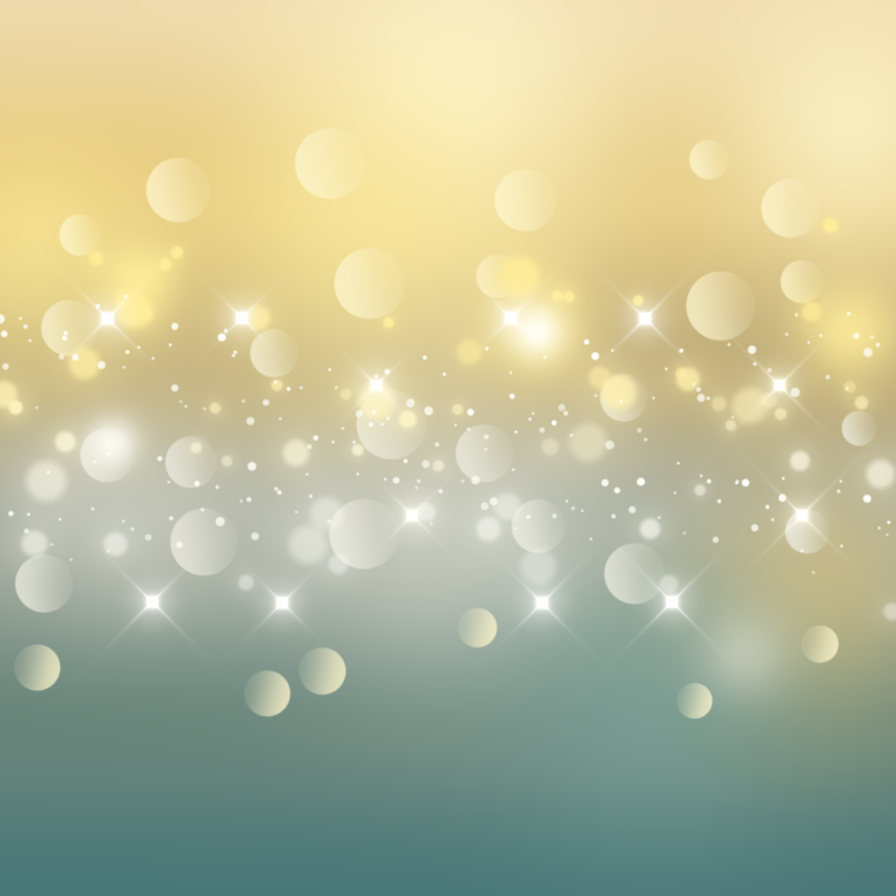
This background is drawn by a three.js fragment shader. Its source:

```glsl
// Festive bokeh: a gold-to-teal backdrop with broad glows, crossed by a bright
// band of translucent discs, soft lights, dust strands and diagonal sparkles.
// Each layer is a loop over hashed positions, painted from back to front.

#define DISC_ROWS 5
#define DISC_COLS 6
#define LIGHT_COUNT 60
#define DUST_COUNT 190
#define SPARKLE_COUNT 12
#define BAND_CENTER 0.53
#define BAND_SPREAD 0.23
#define DISC_ALPHA 0.78
#define RAY_WIDTH 0.0016
#define RAY_LENGTH 0.027
#define EDGE 0.0016

varying vec2 vUv;

const vec3 TEAL   = vec3(0.29, 0.47, 0.47);
const vec3 SLATE  = vec3(0.41, 0.52, 0.48);
const vec3 SILVER = vec3(0.65, 0.67, 0.62);
const vec3 TAN    = vec3(0.74, 0.67, 0.47);
const vec3 GOLD   = vec3(0.89, 0.78, 0.49);
const vec3 SAND   = vec3(0.93, 0.85, 0.67);
const vec3 CREAM  = vec3(0.99, 0.96, 0.80);
const vec3 LEMON  = vec3(1.00, 0.93, 0.60);
const vec3 PEARL  = vec3(0.92, 0.92, 0.87);
const vec3 WHITE  = vec3(1.00, 1.00, 0.97);

// Three sine-free random values from one number.
vec3 hash3(float n) {
  vec3 p = fract(vec3(n) * vec3(0.1031, 0.1030, 0.0973));
  p += dot(p, p.yzx + 33.33);
  return fract((p.xxy + p.yzz) * p.zyx);
}

vec3 screenBlend(vec3 base, vec3 light) {
  return 1.0 - (1.0 - base) * (1.0 - clamp(light, 0.0, 1.0));
}

// Gaussian pool of colour.
void glow(inout vec3 col, vec2 uv, vec2 center, float radius, vec3 tint, float strength) {
  vec2 d = (uv - center) / radius;
  col = mix(col, tint, strength * exp(-dot(d, d)));
}

vec3 backdrop(vec2 uv) {
  vec3 col = mix(TEAL, SLATE, smoothstep(0.0, 0.19, uv.y));
  col = mix(col, SILVER, smoothstep(0.19, 0.42, uv.y));
  col = mix(col, TAN, smoothstep(0.42, 0.59, uv.y));
  col = mix(col, GOLD, smoothstep(0.58, 0.79, uv.y));
  col = mix(col, SAND, smoothstep(0.80, 1.0, uv.y));

  // Broad ambient light
  glow(col, uv, vec2(0.51, 0.90), 0.19, CREAM, 0.85);
  glow(col, uv, vec2(0.95, 0.86), 0.15, CREAM, 0.80);
  glow(col, uv, vec2(0.41, 0.73), 0.17, LEMON, 0.60);
  glow(col, uv, vec2(0.04, 0.72), 0.13, LEMON, 0.65);
  glow(col, uv, vec2(0.50, 0.41), 0.19, PEARL, 0.48);
  glow(col, uv, vec2(0.15, 0.43), 0.13, PEARL, 0.38);
  glow(col, uv, vec2(0.91, 0.34), 0.15, GOLD, 0.60);
  glow(col, uv, vec2(0.73, 0.21), 0.16, vec3(0.50, 0.66, 0.63), 0.55);
  glow(col, uv, vec2(0.83, 0.27), 0.05, PEARL, 0.45);
  return col;
}

// Jittered rows of discs, each fading across its face.
void discs(inout vec3 col, vec2 uv) {
  for (int row = 0; row < DISC_ROWS; row++) {
    for (int i = 0; i < DISC_COLS; i++) {
      float r = float(row);
      vec3 h = hash3(r * 17.0 + float(i) * 3.7 + 5.0);
      vec2 center = vec2((float(i) + 0.15 + 0.7 * h.x) / float(DISC_COLS),
                         0.78 - 0.13 * r + 0.09 * (h.y - 0.5));
      float radius = mix(0.018, 0.040, sqrt(h.z)) * (r > 3.5 ? 0.7 : 1.0);
      vec2 p = (uv - center) / radius;
      float side = r > 3.5 ? -1.0 : 1.0;
      float shade = smoothstep(-1.1, 1.0, dot(p, vec2(-0.92 * side, -0.25)));
      float mask = 1.0 - smoothstep(-EDGE, EDGE, (length(p) - 1.0) * radius);
      vec3 tint = mix(PEARL, CREAM, max(smoothstep(0.5, 0.7, center.y), step(3.5, r)));
      col = mix(col, tint, mask * DISC_ALPHA * mix(0.12, 1.0, shade));
    }
  }
}

// Soft lights: yellow in the upper band, white below.
void lights(inout vec3 col, vec2 uv) {
  for (int i = 0; i < LIGHT_COUNT; i++) {
    float n = float(i);
    vec3 h = hash3(n + 61.0);
    vec2 center = vec2(fract(n * 0.618034 + 0.15),
                       BAND_CENTER + BAND_SPREAD * (h.x + h.y - 1.0));
    float radius = mix(0.007, 0.027, h.z * h.z);
    float d = length(uv - center) / radius;
    float body = 1.0 - smoothstep(0.55, 1.15, d);
    float halo = 0.28 * exp(-0.3 * d * d);
    vec3 tint = mix(WHITE, LEMON, smoothstep(0.42, 0.64, center.y));
    col = mix(col, tint, (body * 0.65 + halo) * mix(0.45, 1.05, h.x));
  }
}

// Fine dust along two strands that draw together mid-canvas.
void dust(inout vec3 col, vec2 uv) {
  for (int i = 0; i < DUST_COUNT; i++) {
    float n = float(i);
    vec3 h = hash3(n + 211.0);
    float x = fract(n * 0.618034 + 0.02 * h.x);
    float bend = cos(6.2832 * x);
    float strand = mod(n, 2.0) < 0.5 ? 0.58 + 0.035 * bend : 0.45 - 0.025 * bend;
    vec2 center = vec2(x, strand + 0.075 * (h.x + h.y - 1.0));
    float radius = mix(0.0014, 0.0052, h.z * h.z * h.z);
    float mask = 1.0 - smoothstep(-EDGE, EDGE, length(uv - center) - radius);
    col = mix(col, WHITE, mask * mix(0.6, 1.0, h.y));
  }
}

// Two rippling rows of four-ray stars.
void sparkles(inout vec3 col, vec2 uv) {
  for (int i = 0; i < SPARKLE_COUNT; i++) {
    float n = floor(float(i) / 2.0);
    bool upper = mod(float(i), 2.0) < 0.5;
    float ripple = cos(2.1 * (n - 2.0));
    vec2 center = upper ? vec2(0.12 + 0.15 * n, 0.62 - 0.05 * ripple)
                        : vec2(0.17 + 0.145 * n, 0.36 + 0.065 * ripple);
    vec2 d = uv - center;
    vec2 q = abs(vec2(d.x + d.y, d.x - d.y)) * 0.7071;
    float reach = RAY_LENGTH * mix(0.7, 1.3, hash3(n + 9.0).x);
    float rays = exp(-q.x / RAY_WIDTH - q.y / reach) + exp(-q.y / RAY_WIDTH - q.x / reach);
    float core = exp(-dot(d, d) / 0.00005) + 0.4 * exp(-dot(d, d) / 0.0006);
    col = screenBlend(col, mix(WHITE, CREAM, step(0.5, ripple)) * (0.7 * rays + core));
  }
}

void main() {
  vec3 col = backdrop(vUv);
  discs(col, vUv);
  lights(col, vUv);

  // Brightest lamps
  glow(col, vUv, vec2(0.60, 0.63), 0.055, LEMON, 0.85);
  glow(col, vUv, vec2(0.60, 0.63), 0.028, WHITE, 0.95);
  glow(col, vUv, vec2(0.95, 0.63), 0.055, LEMON, 0.85);
  glow(col, vUv, vec2(0.155, 0.69), 0.038, LEMON, 0.90);
  glow(col, vUv, vec2(0.125, 0.505), 0.030, WHITE, 0.90);

  dust(col, vUv);
  sparkles(col, vUv);
  gl_FragColor = vec4(col, 1.0);
}
```
